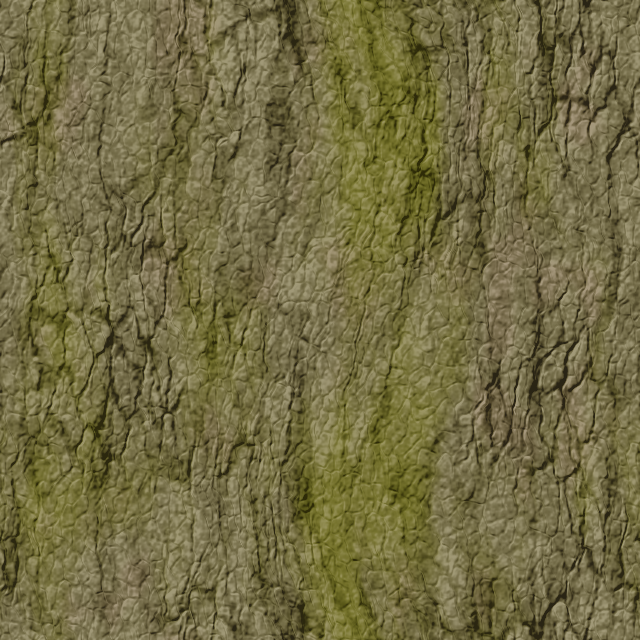
This texture is drawn by a Shadertoy shader. Its source:

```glsl
// Seamless old tree bark: upright cracked plates, deep fissures and streaks of moss.

const float TAU = 6.2831853;

// Whole repeats across the tile keep every layer seamless.
const vec2 PLATES = vec2(30.0, 10.0);
const vec2 FLAKES = vec2(64.0, 36.0);
const vec2 FISSURES = vec2(15.0, 2.0);
const vec2 RIDGES = vec2(36.0, 9.0);
const vec2 CRUMBS = vec2(75.0, 50.0);
const vec2 GRAIN = vec2(150.0, 130.0);
const vec2 MOSS_PATCHES = vec2(13.0, 4.0);

const float LEAN = 0.045;
const float WOBBLE = 0.04;
const float JAGGED = 0.018;
const float LIGHT_STEP = 0.0022;
const float LIGHT_GAIN = 1.25;
const float DEPTH_GAIN = 0.72;
const float MEAN_HEIGHT = 0.87;
const float SPECKLE = 0.34;

const vec3 BARK_DEEP = vec3(0.16, 0.14, 0.08);
const vec3 BARK_DARK = vec3(0.31, 0.28, 0.16);
const vec3 BARK_MID = vec3(0.45, 0.42, 0.28);
const vec3 BARK_LIGHT = vec3(0.63, 0.60, 0.47);
const vec3 MOSS_DEEP = vec3(0.18, 0.17, 0.03);
const vec3 MOSS_DARK = vec3(0.34, 0.335, 0.09);
const vec3 MOSS_MID = vec3(0.46, 0.45, 0.17);
const vec3 MOSS_LIGHT = vec3(0.60, 0.58, 0.36);
const vec3 BARE_TINT = vec3(1.03, 0.99, 1.04);

// Random pair for a lattice cell, wrapped to the period.
vec2 hash2(vec2 cell, vec2 period) {
    uvec2 v = uvec2(mod(cell + 0.5, period)) + uvec2(period) * 37u;
    v = v * 1664525u + 1013904223u;
    v.x += v.y * 1664525u;
    v.y += v.x * 1664525u;
    v ^= v >> 16u;
    v.x += v.y * 1664525u;
    v.y += v.x * 1664525u;
    v ^= v >> 16u;
    return vec2(v & 65535u) / 65536.0;
}

float noise(vec2 p, vec2 period) {
    vec2 i = floor(p), f = fract(p);
    f = f * f * (3.0 - 2.0 * f);
    float low = mix(hash2(i, period).x, hash2(i + vec2(1, 0), period).x, f.x);
    float high = mix(hash2(i + vec2(0, 1), period).x, hash2(i + 1.0, period).x, f.x);
    return mix(low, high, f.y);
}

float fbm(vec2 uv, vec2 period, int octaves) {
    float sum = 0.0, total = 0.0, weight = 1.0;
    for (int k = 0; k < octaves; k++) {
        sum += weight * noise(uv * period + float(k) * 0.37, period);
        total += weight;
        weight *= 0.55;
        period *= 2.0;
    }
    return sum / total;
}

// Cellular noise: zero on the borders between cells, rising inward.
float cellBorder(vec2 uv, vec2 period) {
    vec2 p = uv * period, i = floor(p), f = fract(p);
    float nearest = 8.0, second = 8.0;
    for (int y = -1; y <= 1; y++)
    for (int x = -1; x <= 1; x++) {
        vec2 o = vec2(x, y);
        float d = length(o + hash2(i + o, period) - f);
        second = min(second, max(nearest, d));
        nearest = min(nearest, d);
    }
    return second - nearest;
}

// Soft upright band around a centre, wrapped in x.
float band(float x, float centre, float width) {
    float d = (fract(x - centre + 0.5) - 0.5) / width;
    return exp(-d * d);
}

// Bend the tile: leaning grain in the mossy band, wobble and ragged edges.
vec2 bend(vec2 uv) {
    float sway = sin(TAU * uv.y) + 0.2 * sin(2.0 * TAU * uv.y);
    float wide = fbm(uv, vec2(7.0, 5.0), 2) - 0.5;
    vec2 ragged = vec2(fbm(uv, vec2(40.0, 34.0), 3), fbm(uv, vec2(27.0, 21.0), 3)) - 0.5;
    return uv + vec2(LEAN * sway * band(uv.x, 0.58, 0.17) + WOBBLE * wide, 0.0)
        + ragged * JAGGED * vec2(1.0, 2.5);
}

float barkHeight(vec2 uv) {
    vec2 q = bend(uv);
    float mossy = band(uv.x, 0.58, 0.15);
    float crackDepth = smoothstep(0.25, 0.65, fbm(uv, vec2(9.0, 6.0), 2)) * (1.0 - 0.5 * mossy);
    float plates = smoothstep(0.0, 0.22, cellBorder(q, PLATES));
    float flakes = smoothstep(0.0, 0.32, cellBorder(q, FLAKES));
    float fissures = smoothstep(0.0, 0.055, abs(fbm(q, FISSURES, 3) - 0.5));
    float ridges = fbm(q, RIDGES, 3);
    float crumbs = fbm(uv, CRUMBS, 2);
    float grain = fbm(uv, GRAIN, 2);
    return 0.5 * (plates - 1.0) * crackDepth + 0.18 * flakes + 0.32 * fissures
        + 0.55 * ridges + 0.28 * crumbs + 0.24 * grain;
}

vec3 ramp(float t, vec3 deep, vec3 dark, vec3 mid, vec3 light) {
    vec3 c = mix(deep, dark, smoothstep(0.0, 0.3, t));
    c = mix(c, mid, smoothstep(0.22, 0.58, t));
    return mix(c, light, smoothstep(0.5, 1.0, t));
}

void mainImage(out vec4 fragColor, in vec2 fragCoord) {
    vec2 uv = fragCoord / iResolution.xy;

    // Relief lit from the upper left, darkened in the hollows.
    float h = barkHeight(uv);
    float slope = barkHeight(uv + vec2(LIGHT_STEP, 0.0)) - barkHeight(uv + vec2(0.0, LIGHT_STEP));
    float tone = 0.56 + DEPTH_GAIN * (h - MEAN_HEIGHT) + LIGHT_GAIN * slope;
    tone += SPECKLE * (fbm(uv, vec2(210.0, 200.0), 1) - 0.5);

    // Moss follows upright bands, breaks into streaks and settles in hollows.
    float bands = 0.75 * band(uv.x, 0.07, 0.06) + 0.4 * band(uv.x, 0.30, 0.07)
        + 0.9 * band(uv.x, 0.60, 0.13);
    float streaks = fbm(bend(uv), MOSS_PATCHES, 4) - 0.5;
    float hollow = MEAN_HEIGHT - h;
    float moss = smoothstep(0.1, 1.1, 0.7 * bands + 1.4 * streaks + 0.3 * hollow + 0.17);

    // Bare, slightly pink patches on the dry bark.
    float bare = smoothstep(0.52, 0.75, fbm(uv + 0.31, vec2(14.0, 8.0), 3));
    vec3 bark = ramp(tone, BARK_DEEP, BARK_DARK, BARK_MID, BARK_LIGHT) * mix(vec3(1.0), BARE_TINT, bare);
    vec3 green = ramp(tone, MOSS_DEEP, MOSS_DARK, MOSS_MID, MOSS_LIGHT);
    fragColor = vec4(mix(bark, green, moss), 1.0);
}
```
